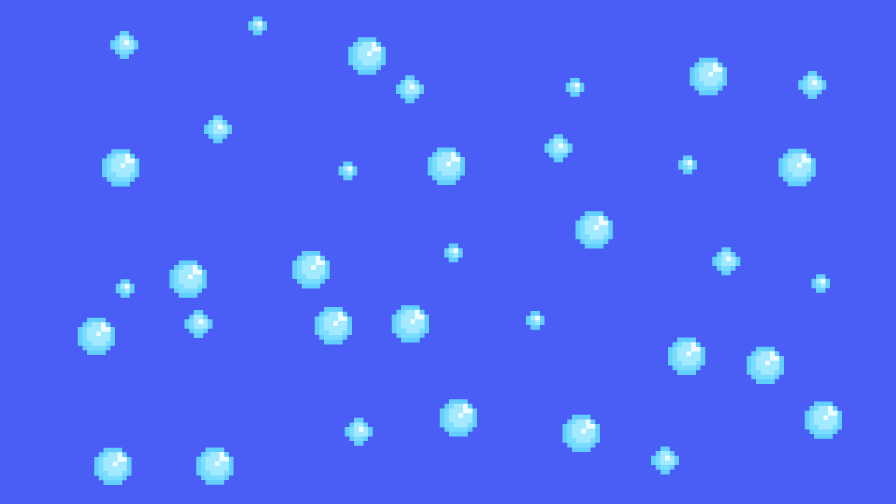
Give the GLSL for this pattern, as a Shadertoy shader.

```glsl
// Scattered pixel-art bubbles in three sizes on a flat blue field.
// Each tile of a loose grid holds one jittered bubble, quantised to square
// blocks and shaded by distance; supersampling smooths the block edges.

#define BLOCKS_HIGH 108.0            // blocks along the canvas height
#define TILES vec2(7.0, 5.0)         // one bubble per tile
#define MARGIN vec2(7.0, 3.0)        // empty border, in blocks
#define LARGE_COUNT 18.0
#define MEDIUM_COUNT 9.0
#define SEED 4.7
#define SAMPLES 4                    // per axis

const vec3 WATER = vec3(0.290, 0.370, 0.965);
const vec3 RIM   = vec3(0.390, 0.810, 1.000);
const vec3 SHADE = vec3(0.480, 0.865, 1.000);
const vec3 CORE  = vec3(0.640, 0.915, 1.000);
const vec3 GLINT = vec3(0.930, 0.990, 1.000);

vec2 hash22(vec2 p) {
    vec3 q = fract(vec3(p.xyx) * vec3(0.1031, 0.1030, 0.0973));
    q += dot(q, q.yzx + 33.33);
    return fract((q.xx + q.yz) * q.zy);
}

// Radius in blocks; shuffled ranks keep the share of each size fixed.
float bubbleRadius(vec2 tile) {
    float rank = mod((tile.x + tile.y * TILES.x) * 12.0, TILES.x * TILES.y);
    if (rank < LARGE_COUNT) return 4.0;
    return rank < LARGE_COUNT + MEDIUM_COUNT ? 3.0 : 2.0;
}

// Colour of a bubble at p, in blocks from its centre.
vec3 bubbleColor(vec2 p, float radius) {
    vec2 block = floor(p) + 0.5;
    float d = length(block);
    if (d > radius * 0.965) return WATER;
    if (d > radius - 1.0) return RIM;

    // Lit core leans to the upper right, leaving a crescent of shade.
    vec3 color = length(block - 0.5) < radius * 0.61 ? CORE : SHADE;

    // One bright block near the centre, a bright corner on large bubbles.
    bool spot = length(block - 0.5) < 0.5;
    bool corner = radius > 3.5 && min(block.x, block.y) > 1.0
               && block.x + block.y < 4.5;
    return spot || corner ? GLINT : color;
}

vec3 scene(vec2 p, vec2 canvas) {
    vec2 tileSize = (canvas - 2.0 * MARGIN) / TILES;
    vec2 tile = floor((p - MARGIN) / tileSize);
    if (any(lessThan(tile, vec2(0.0))) || any(greaterThanEqual(tile, TILES)))
        return WATER;

    // Jitter as far as the bubble still fits inside its tile.
    float radius = bubbleRadius(tile);
    vec2 room = max(tileSize - 2.0 * radius - 0.5, 0.0);
    vec2 jitter = (hash22(tile * 7.31 + SEED) - 0.5) * room;
    vec2 center = MARGIN + (tile + 0.5) * tileSize + jitter;
    return bubbleColor(p - center, radius);
}

void mainImage(out vec4 fragColor, in vec2 fragCoord) {
    float scale = BLOCKS_HIGH / iResolution.y;
    vec2 canvas = iResolution.xy * scale;

    // Box-filtered supersampling.
    vec3 sum = vec3(0.0);
    for (int y = 0; y < SAMPLES; y++)
    for (int x = 0; x < SAMPLES; x++) {
        vec2 offset = (vec2(x, y) + 0.5) / float(SAMPLES) - 0.5;
        sum += scene((fragCoord + offset) * scale, canvas);
    }
    fragColor = vec4(sum / float(SAMPLES * SAMPLES), 1.0);
}
```
